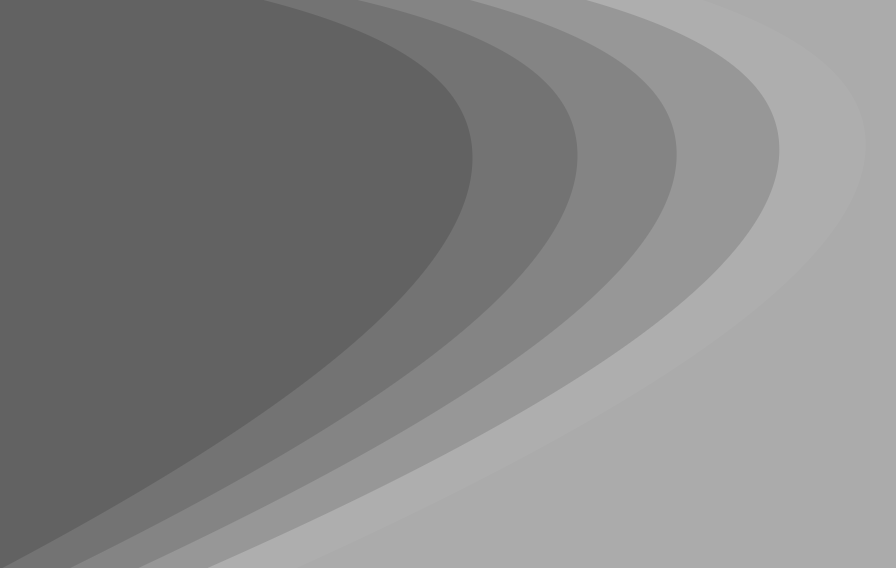
A Shadertoy shader for this background:

```glsl
// Nested gray swooshes that sweep from the lower left around a blunt tip.
// Each edge is a sideways conic arc, steeper above its tip than below;
// the bands are layered from the pale outside to the dark core.

const int   BANDS = 5;
const float ASPECT = 1.58025;   // design width over height
const float OUTSIDE_GRAY = 0.670;

// Rightmost point of each edge, core first, in units of canvas height
const vec2 TIP[BANDS] = vec2[](
    vec2(0.8333, 0.7222), vec2(1.0185, 0.7263), vec2(1.1934, 0.7284),
    vec2(1.3745, 0.7366), vec2(1.5267, 0.7449));

// Shape of each edge: roundness at the tip, opening below, closing above
const vec3 SHAPE[BANDS] = vec3[](
    vec3(0.4074, 0.307, 0.713), vec3(0.3848, 0.282, 0.700),
    vec3(0.3580, 0.276, 0.573), vec3(0.3539, 0.250, 0.570),
    vec3(0.3539, 0.267, 0.500));

const float BAND_GRAY[BANDS] = float[](0.384, 0.451, 0.518, 0.592, 0.684);

// Horizontal offset from an edge, positive on its inner (left) side
float insideEdge(vec2 p, vec2 tip, vec3 shape) {
    float dy = p.y - tip.y;
    float opening = dy > 0.0 ? -shape.z : shape.y;
    float retreat = dy * dy / (shape.x + opening * abs(dy));
    return tip.x - retreat - p.x;
}

// Coverage with an edge about one pixel wide
float coverage(float side) {
    float pixel = length(vec2(dFdx(side), dFdy(side)));
    return clamp(side / pixel + 0.5, 0.0, 1.0);
}

void mainImage(out vec4 fragColor, in vec2 fragCoord) {
    vec2 p = fragCoord / iResolution.xy * vec2(ASPECT, 1.0);

    // Paint from the widest band inward
    float gray = OUTSIDE_GRAY;
    for (int i = BANDS - 1; i >= 0; i--) {
        float side = insideEdge(p, TIP[i], SHAPE[i]);
        gray = mix(gray, BAND_GRAY[i], coverage(side));
    }
    fragColor = vec4(vec3(gray), 1.0);
}
```
